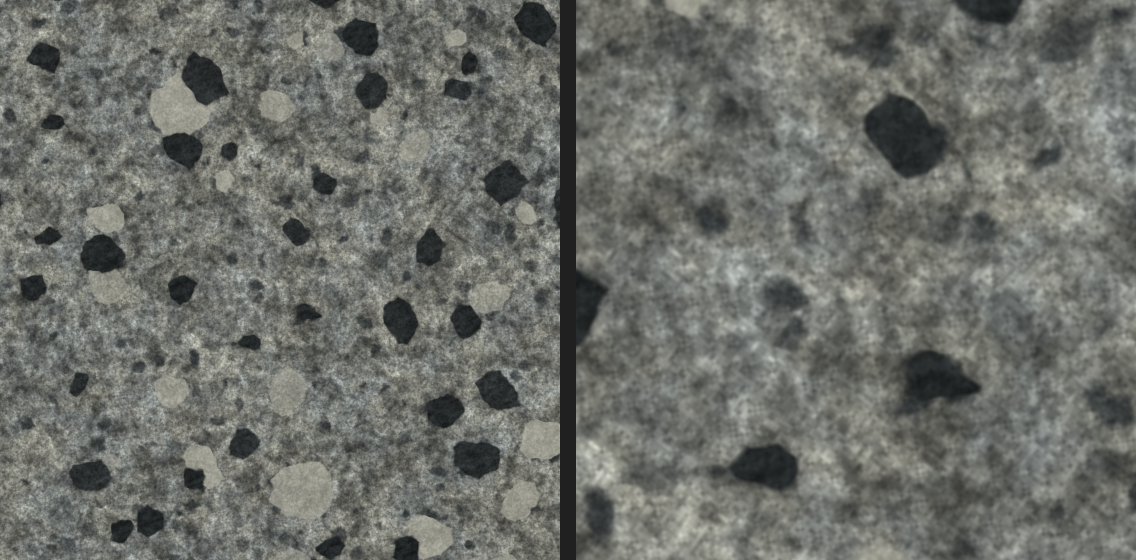
Left, the full canvas; right, a detail of the centre.
Reproduce this texture procedurally as a three.js fragment shader.

```glsl
varying vec2 vUv;

const vec3 COOL_DARK = vec3(0.125, 0.140, 0.145);
const vec3 WARM_PALE = vec3(0.625, 0.622, 0.575);
const vec3 COOL_TINT = vec3(0.975, 1.015, 1.0);
const vec3 WARM_TINT = vec3(1.01, 1.015, 0.945);
const float BASE_TONE = 0.450;
const float EDGE = 0.0022;
const float SPECK_EDGE = 0.0045;
const float TAU = 6.2831853;
const int SIDES = 7;

float hash(vec2 p) {
  vec3 q = fract(vec3(p.xyx) * 0.1031);
  q += dot(q, q.yzx + 33.33);
  return fract((q.x + q.y) * q.z);
}

float noise(vec2 p) {
  vec2 i = floor(p);
  vec2 f = fract(p);
  f = f * f * (3.0 - 2.0 * f);
  return mix(mix(hash(i), hash(i + vec2(1.0, 0.0)), f.x),
             mix(hash(i + vec2(0.0, 1.0)), hash(i + 1.0), f.x), f.y);
}

// Noise centred on zero, turned to hide its lattice
float mottle(vec2 p, float scale) {
  vec2 q = mat2(0.8, 0.6, -0.6, 0.8) * p;
  return noise(q * scale + scale * 1.7) - 0.5;
}

vec2 warp(vec2 p, float scale) {
  return vec2(mottle(p, scale), mottle(p + 5.3, scale));
}

// Irregular convex chip, blended towards an ellipse by roundness
float chip(vec2 q, float radius, float roundness, vec2 id) {
  float turn = TAU * hash(id + 3.1);
  float stretch = mix(0.82, 1.25, hash(id + 7.7));
  float c = cos(turn);
  float s = sin(turn);
  q = mat2(c, -s, s, c) * q * vec2(stretch, 1.0 / stretch);
  float d = -1.0;
  for (int i = 0; i < SIDES; i++) {
    float k = float(i);
    float a = TAU * (k + 0.8 * hash(id + k * 1.37)) / float(SIDES);
    float reach = radius * mix(0.72, 1.12, hash(id + k * 2.91 + 11.0));
    d = max(d, dot(q, vec2(cos(a), sin(a))) - reach);
  }
  return mix(d, length(q) - radius, roundness);
}

// Scattered chips: x is the nearest distance, y a random value of that chip
vec2 scatter(vec2 p, float cells, float share, vec2 radii, float roundness, float seed) {
  vec2 home = floor(p * cells);
  vec2 best = vec2(1.0, 0.0);
  for (int y = -1; y <= 1; y++) {
    for (int x = -1; x <= 1; x++) {
      vec2 cell = home + vec2(float(x), float(y));
      vec2 id = cell + seed;
      if (hash(id) > share) continue;
      vec2 centre = (cell + 0.1 + 0.8 * vec2(hash(id + 17.3), hash(id + 29.9))) / cells;
      float size = hash(id + 41.7);
      float radius = mix(radii.x, radii.y, size * size);
      float d = chip(p - centre, radius, roundness, id);
      if (d < best.x) best = vec2(d, hash(id + 53.1));
    }
  }
  return best;
}

float cover(float d, float edge) {
  return 1.0 - smoothstep(-edge, edge, d);
}

void main() {
  vec2 p = vUv;
  vec2 rough = 0.010 * warp(p, 38.0) + 0.006 * warp(p, 105.0);
  vec2 ragged = p + rough + 0.003 * warp(p, 210.0);
  float grain = 0.55 * mottle(p, 250.0) + 0.45 * mottle(p + 2.1, 430.0);

  // Mottled matrix
  float tone = BASE_TONE + 0.10 * mottle(p, 13.0) + 0.17 * mottle(p + rough, 34.0)
             + 0.20 * mottle(p + rough, 72.0) + 0.17 * mottle(p, 135.0);
  float warmth = clamp(0.65 + 1.3 * mottle(p + 8.0, 17.0) + 0.8 * mottle(p, 60.0), 0.0, 1.0);
  vec3 color = tone * mix(COOL_TINT, WARM_TINT, warmth);

  // Small pale and dark grains
  vec2 pale = scatter(ragged, 23.0, 0.45, vec2(0.006, 0.017), 0.5, 113.0);
  color = mix(color, WARM_PALE * 0.93, cover(pale.x, SPECK_EDGE) * mix(0.15, 0.7, pale.y));
  vec2 speck = scatter(ragged, 27.0, 0.52, vec2(0.005, 0.015), 0.3, 219.0);
  color = mix(color, COOL_DARK * 1.25, cover(speck.x, SPECK_EDGE) * mix(0.25, 0.85, speck.y));
  color *= 1.0 + 0.62 * grain;

  // Pale pebbles with a chalky surface
  vec2 pebble = scatter(p + rough, 7.0, 0.45, vec2(0.015, 0.056), 0.55, 331.0);
  float chalk = 1.0 + 0.12 * mottle(p, 48.0) + 0.10 * mottle(p, 120.0) + 0.22 * grain;
  color = mix(color, WARM_PALE * chalk, cover(pebble.x, EDGE) * mix(0.6, 1.0, pebble.y));

  // Dark stones with slanted cleavage streaks and a faint contact shadow
  vec2 stone = scatter(p + 0.7 * rough, 8.0, 0.62, vec2(0.017, 0.044), 0.15, 457.0);
  vec2 slant = vec2(p.x + 0.4 * p.y, p.y - 0.4 * p.x);
  float streak = noise(slant * vec2(55.0, 170.0)) - 0.5;
  float cleavage = 1.0 + 0.45 * streak + 0.35 * mottle(p, 90.0) + 0.55 * grain;
  color *= 1.0 - 0.16 * cover(stone.x - 0.002, 0.005);
  color = mix(color, COOL_DARK * cleavage, cover(stone.x, EDGE) * mix(0.82, 1.0, stone.y));

  gl_FragColor = vec4(clamp(color, 0.0, 1.0), 1.0);
}
```
